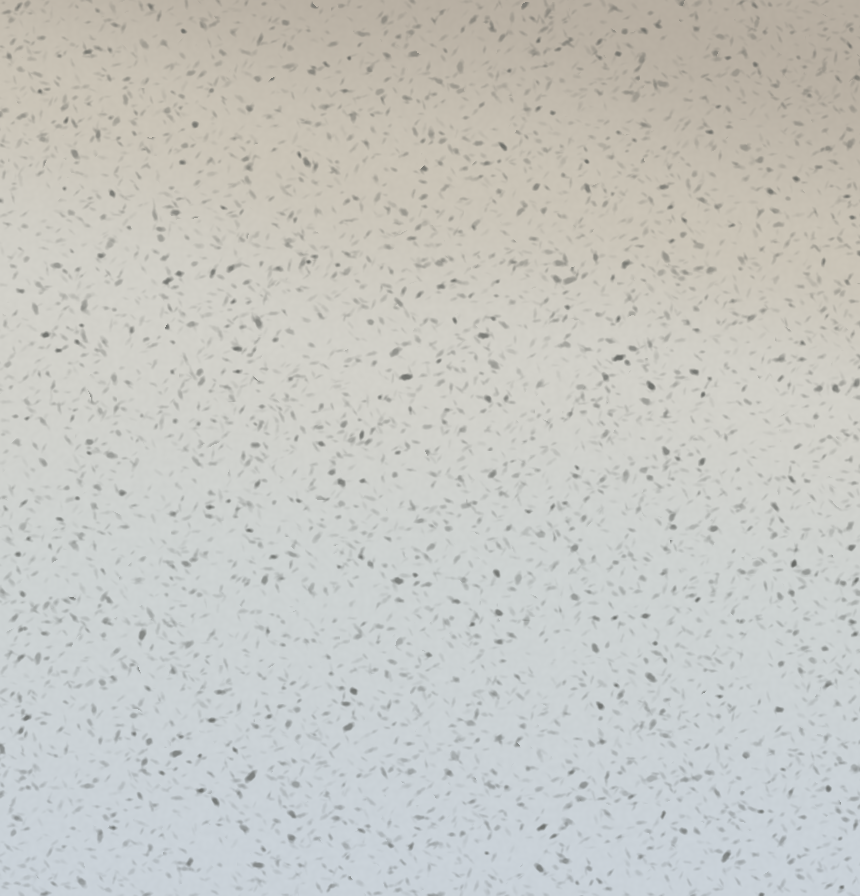
A WebGL 2 fragment shader for this texture:

```glsl
#version 300 es
precision highp float;
// Pale speckled stone surface: fine grey flecks under a cool-to-warm light falloff.

uniform vec2 u_resolution;
out vec4 fragColor;

// Light falloff, from bottom to top
const vec3 COOL_LOW    = vec3(0.790, 0.822, 0.848);
const vec3 COOL_MID    = vec3(0.805, 0.825, 0.822);
const vec3 NEUTRAL     = vec3(0.822, 0.818, 0.790);
const vec3 WARM        = vec3(0.790, 0.766, 0.715);
const vec3 WARM_SHADE  = vec3(0.715, 0.682, 0.632);
const float LIGHT_TILT = 0.20;   // extra warmth towards the upper right

// Flecks: sizes are fractions of the canvas height
const vec3 PIGMENT      = vec3(0.345, 0.355, 0.340);
const float FLECK_SOFT  = 0.0018;
const float FLECK_RAGGED = 0.0012;
const float CLUMPING    = 0.45;
const float GRAIN       = 0.014;

const float PI = 3.14159265;

// Integer hash giving three values in 0..1
vec3 hash3(ivec2 cell, int seed) {
    uvec3 v = uvec3(cell.x + 4096, cell.y + 4096, seed);
    v = v * 1664525u + 1013904223u;
    v.x += v.y * v.z; v.y += v.z * v.x; v.z += v.x * v.y;
    v ^= v >> 16u;
    v.x += v.y * v.z; v.y += v.z * v.x; v.z += v.x * v.y;
    return vec3(v >> 8u) / 16777216.0;
}

float cornerSlope(ivec2 cell, vec2 offset) {
    float angle = 2.0 * PI * hash3(cell, 7).x;
    return dot(vec2(cos(angle), sin(angle)), offset);
}

float gradientNoise(vec2 p) {
    ivec2 i = ivec2(floor(p));
    vec2 f = fract(p);
    vec2 w = f * f * f * (f * (f * 6.0 - 15.0) + 10.0);
    float low = mix(cornerSlope(i, f), cornerSlope(i + ivec2(1, 0), f - vec2(1, 0)), w.x);
    float high = mix(cornerSlope(i + ivec2(0, 1), f - vec2(0, 1)),
                     cornerSlope(i + ivec2(1, 1), f - vec2(1, 1)), w.x);
    return mix(low, high, w.y);
}

// Smooth vertical light falloff, tilted more strongly near the top
vec3 surfaceLight(vec2 uv) {
    float t = uv.y + LIGHT_TILT * (uv.x - 0.5) * smoothstep(0.2, 0.9, uv.y);
    t += 0.05 * gradientNoise(uv * 2.6 + 3.7);
    vec3 c = mix(COOL_LOW, COOL_MID, smoothstep(0.0, 0.40, t));
    c = mix(c, NEUTRAL, smoothstep(0.32, 0.60, t));
    c = mix(c, WARM, smoothstep(0.58, 0.82, t));
    return mix(c, WARM_SHADE, smoothstep(0.80, 1.04, t));
}

// One layer of scattered, elongated flecks; returns pigment strength
float fleckLayer(vec2 p, float cells, float density, vec2 radius,
                 vec2 strength, float ragged, int seed) {
    float soft = max(FLECK_SOFT, 0.8 / u_resolution.y);
    ivec2 home = ivec2(floor(p * cells));
    float pigment = 0.0;
    for (int y = -1; y <= 1; y++) {
        for (int x = -1; x <= 1; x++) {
            ivec2 cell = home + ivec2(x, y);
            vec3 place = hash3(cell, seed);
            vec3 form = hash3(cell, seed + 1);
            if (place.z > density) continue;

            // Lean is random but favours the horizontal
            float lean = (form.x - 0.5) * PI * mix(0.55, 1.0, form.y);
            float c = cos(lean), s = sin(lean);
            vec2 q = mat2(c, -s, s, c) * (p - (vec2(cell) + place.xy) / cells);

            float size = mix(0.65, 1.35, form.z * form.z);
            vec2 r = radius * size * vec2(mix(0.75, 1.35, form.y), 1.0);
            float d = (length(q / r) - 1.0) * r.y + ragged;
            float tone = fract(form.y * 17.0 + place.z * 29.0);
            float amount = mix(strength.x, strength.y, tone * tone);
            pigment = max(pigment, amount * (1.0 - smoothstep(-soft, soft, d)));
        }
    }
    return pigment;
}

void main() {
    vec2 p = gl_FragCoord.xy / u_resolution.y;
    vec3 color = surfaceLight(gl_FragCoord.xy / u_resolution);

    // Faint cloudy grain in the ground
    float grain = gradientNoise(p * 150.0) + 0.5 * gradientNoise(p * 60.0 + 11.0);
    color *= 1.0 + GRAIN * grain;

    // Flecks from faint and fine to dark and coarse
    float crowd = 1.0 + CLUMPING * (gradientNoise(p * 9.0) + gradientNoise(p * 22.0 + 5.0));
    float ragged = FLECK_RAGGED * gradientNoise(p * 210.0 + 31.0);
    float fine = fleckLayer(p, 88.0, 0.50 * crowd, vec2(0.0033, 0.0015), vec2(0.08, 0.32), ragged, 11);
    float medium = fleckLayer(p, 62.0, 0.46 * crowd, vec2(0.0037, 0.0019), vec2(0.16, 0.48), ragged, 23);
    float coarse = fleckLayer(p, 40.0, 0.48 * crowd, vec2(0.0040, 0.0026), vec2(0.30, 0.82), ragged, 37);

    float clear = (1.0 - fine) * (1.0 - medium) * (1.0 - coarse);
    fragColor = vec4(mix(PIGMENT, color, clear), 1.0);
}
```
